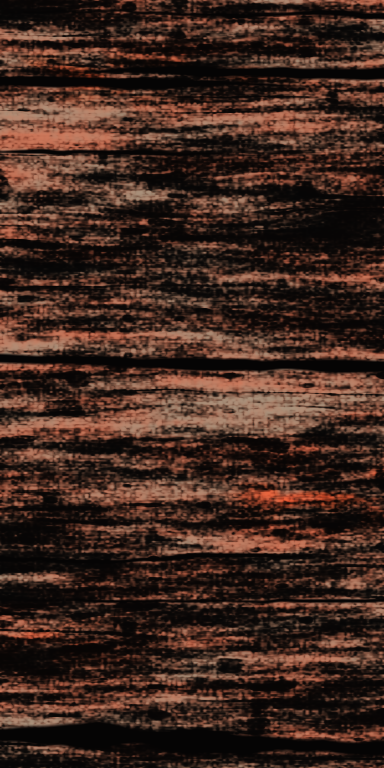
This texture is drawn by a Shadertoy shader. Its source:

```glsl
#define GRAIN_SCALE vec2(2.6, 42.0)
#define FIBRE_SCALE vec2(8.0, 85.0)
#define WRINKLE_SCALE vec2(75.0, 100.0)
#define CONTRAST 5.6
#define BRIGHTNESS 0.02
#define RUST_TINT vec3(1.13, 0.87, 0.79)
#define PALE_TINT vec3(0.94, 1.06, 1.08)
#define EMBER_TINT vec3(1.28, 0.78, 0.55)
#define GAP_COLOUR vec3(0.018, 0.014, 0.014)

float hash(vec2 p) {
    vec3 q = fract(p.xyx * vec3(0.1031, 0.1030, 0.0973));
    q += dot(q, q.yzx + 33.33);
    return fract((q.x + q.y) * q.z);
}

float noise(vec2 p) {
    vec2 i = floor(p), f = fract(p);
    f = f * f * (3.0 - 2.0 * f);
    return mix(mix(hash(i), hash(i + vec2(1, 0)), f.x),
               mix(hash(i + vec2(0, 1)), hash(i + vec2(1, 1)), f.x), f.y);
}

// Three octaves, centred on zero
float fbm(vec2 p) {
    float sum = 0.0, amp = 0.57;
    for (int i = 0; i < 3; i++) {
        sum += amp * (noise(p) - 0.5);
        p = p * 2.03 + vec2(17.3, 9.1);
        amp *= 0.5;
    }
    return sum;
}

// Soft elliptical spot, 1 at its centre
float spot(vec2 p, vec2 centre, vec2 radius) {
    vec2 d = (p - centre) / radius;
    return exp(-dot(d, d));
}

// Piecewise wood colours from charred to worn
vec3 woodRamp(float t) {
    vec3 tones[6] = vec3[6](
        vec3(0.025, 0.02, 0.02), vec3(0.07, 0.05, 0.042),
        vec3(0.21, 0.14, 0.11), vec3(0.385, 0.25, 0.195),
        vec3(0.54, 0.355, 0.28), vec3(0.71, 0.54, 0.45));
    float stops[6] = float[6](0.0, 0.18, 0.45, 0.70, 0.87, 1.0);
    vec3 c = tones[0];
    for (int i = 1; i < 6; i++)
        c = mix(c, tones[i], clamp((t - stops[i - 1]) / (stops[i] - stops[i - 1]), 0.0, 1.0));
    return c;
}

// Long splits: height, slope, half width, taper (+ widens right, - widens left)
float splits(vec2 p) {
    vec4 lines[8] = vec4[8](
        vec4(0.075, -0.045, 0.027, 0.0), vec4(1.055, -0.025, 0.013, 0.0),
        vec4(1.780, -0.020, 0.010, -1.0), vec4(1.812, 0.005, 0.011, 1.0),
        vec4(1.595, -0.030, 0.004, -0.5), vec4(0.435, -0.010, 0.004, 0.4),
        vec4(0.550, 0.015, 0.005, -0.5), vec4(1.965, -0.015, 0.005, 0.3));
    float mask = 0.0;
    for (int i = 0; i < 8; i++) {
        vec4 l = lines[i];
        float seed = float(i) * 13.7;
        float mid = l.x + l.y * (p.x - 0.5)
                  + 0.018 * (noise(vec2(p.x * 3.5, seed)) - 0.5)
                  + 0.006 * (noise(vec2(p.x * 19.0, seed)) - 0.5);
        float taper = clamp(1.0 + l.w * (p.x - 0.5) * 3.0, 0.0, 1.2);
        float width = l.z * taper * (0.55 + 0.9 * noise(vec2(p.x * 8.0, seed + 5.0)));
        float edge = 0.003 + 0.15 * l.z;
        float m = 1.0 - smoothstep(width - edge, width + edge, abs(p.y - mid));
        mask = max(mask, m * smoothstep(0.0, 0.004, width));
    }
    return mask;
}

void mainImage(out vec4 fragColor, in vec2 fragCoord) {
    vec2 p = fragCoord / iResolution.x;

    // Wavy grain that bends around the knot
    float knot = spot(p, vec2(0.95, 1.47), vec2(0.15, 0.055));
    vec2 q = p;
    q.y += 0.035 * fbm(p * vec2(2.0, 4.0)) + 0.008 * fbm(p * vec2(9.0, 22.0));
    q.y += 0.05 * knot * sign(p.y - 1.47) * smoothstep(0.0, 0.03, abs(p.y - 1.47));

    // Layers of grain, from boards to wrinkles
    float v = 1.0 * fbm(q * vec2(1.6, 10.0));
    v += 1.25 * fbm(q * GRAIN_SCALE + 31.0);
    v += 1.05 * fbm(q * FIBRE_SCALE + 57.0);
    v += 0.55 * (noise(p * vec2(120.0, 190.0)) - 0.5);
    v += 0.75 * (abs(noise(p * WRINKLE_SCALE) - 0.5) - 0.17);

    // Weathered and charred areas
    v += 0.16 * spot(p, vec2(0.45, 1.65), vec2(0.8, 0.13));
    v += 0.18 * spot(p, vec2(0.35, 1.12), vec2(0.6, 0.05));
    v += 0.10 * spot(p, vec2(0.4, 0.88), vec2(0.6, 0.14));
    v -= 0.13 * smoothstep(0.85, 0.5, p.y);
    v -= 0.38 * spot(q, vec2(0.78, 1.20), vec2(0.34, 0.065));
    v -= 0.65 * knot;
    v -= 0.22 * spot(q, vec2(0.3, 1.76), vec2(0.5, 0.03));

    // Hairline cracks and small pits
    float hair = abs(noise(q * vec2(1.7, 26.0) + 80.0) - 0.5);
    float broken = smoothstep(0.35, 0.65, noise(q * vec2(5.0, 17.0) + 11.0));
    v -= 0.45 * broken * (1.0 - smoothstep(0.02, 0.09, hair));
    v -= 0.5 * smoothstep(0.80, 0.92, noise(q * vec2(15.0, 42.0) + 120.0));

    // Even spread of tones
    float tone = 1.0 / (1.0 + exp(-CONTRAST * (v + BRIGHTNESS)));
    vec3 colour = woodRamp(tone);

    // Rusty, pale and ember stains
    float stain = 0.5 + 1.6 * fbm(q * vec2(4.0, 24.0) + 200.0) + 0.6 * fbm(p * 50.0);
    colour *= mix(RUST_TINT, PALE_TINT, clamp(stain, 0.0, 1.0));
    float ember = spot(p, vec2(0.85, 0.72), vec2(0.28, 0.09))
                + spot(p, vec2(0.3, 1.80), vec2(0.45, 0.06))
                + 0.5 * spot(p, vec2(0.15, 0.33), vec2(0.25, 0.06));
    ember *= smoothstep(-0.12, 0.15, fbm(p * vec2(9.0, 26.0) + 300.0));
    colour *= mix(vec3(1), EMBER_TINT, clamp(ember, 0.0, 1.0));

    colour = mix(colour, GAP_COLOUR, splits(p));
    fragColor = vec4(clamp(colour, 0.0, 1.0), 1.0);
}
```
